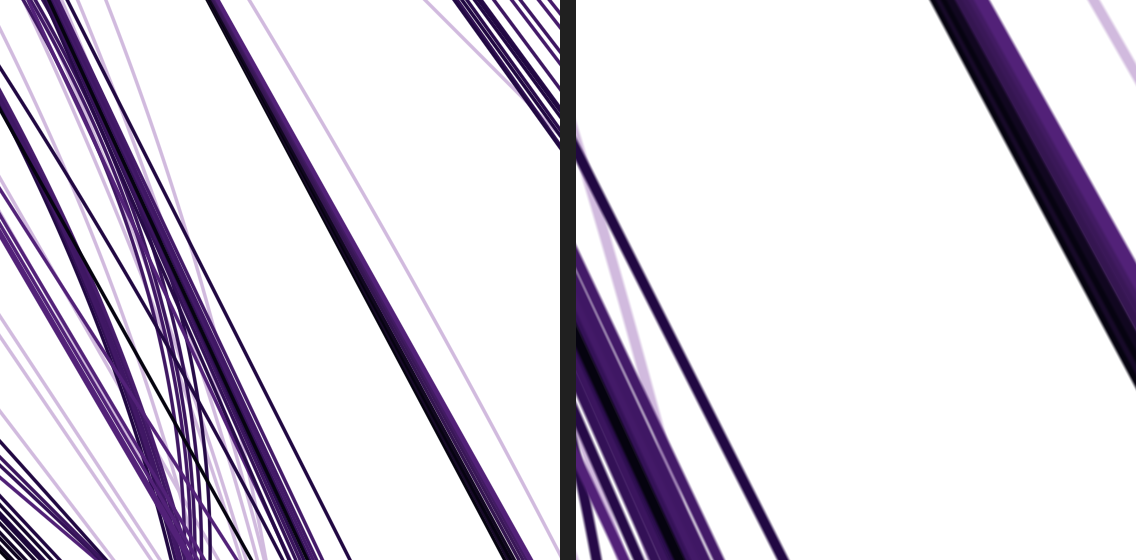
Left, the full canvas; right, a detail of the centre.
Write a WebGL 1 fragment shader that draws this background.

```glsl
precision highp float;
// Bundles of fine ink strands sweeping diagonally over white paper.
// Each bundle is a loop of gently bowed lines fanned between a top and a
// bottom edge position; hashes vary the spacing and ink of every strand.

uniform vec2 u_resolution;

#define PAPER vec3(1.0)
#define LAVENDER vec3(0.82, 0.73, 0.87)
#define PURPLE vec3(0.32, 0.13, 0.47)
#define INDIGO vec3(0.13, 0.03, 0.26)
#define BLACK vec3(0.02, 0.01, 0.06)
#define HALF_WIDTH 0.0031
#define SOFTNESS 0.0013
#define SPACING_JITTER 0.7
#define INK_JITTER 0.5
#define MAX_STRANDS 10

float hash(float n) {
  return fract(sin(n * 12.9898) * 43758.547);
}

// Coverage of a bowed line from x = ends.x at the top to x = ends.y below.
float strand(vec2 p, vec2 ends, float bow) {
  float x = mix(ends.x, ends.y, p.y) + 4.0 * bow * p.y * (1.0 - p.y);
  float slope = ends.y - ends.x + 4.0 * bow * (1.0 - 2.0 * p.y);
  float dist = abs(p.x - x) / sqrt(1.0 + slope * slope);
  float soft = max(SOFTNESS, 0.6 / u_resolution.y);
  return 1.0 - smoothstep(HALF_WIDTH - soft, HALF_WIDTH + soft, dist);
}

// A fan of strands: centre and spread hold the (top, bottom) positions.
void bundle(inout vec3 color, vec2 p, vec2 centre, vec2 spread, float bow,
            float count, vec3 leftInk, vec3 rightInk) {
  for (int i = 0; i < MAX_STRANDS; i++) {
    float k = float(i);
    if (k >= count) break;
    float seed = k * 7.31 + centre.x * 53.0 + centre.y * 17.0;
    float jitter = SPACING_JITTER * (hash(seed) - 0.5);
    float across = (k + 0.5 + jitter) / count - 0.5;
    float shade = across + 0.5 + INK_JITTER * (hash(seed + 3.7) - 0.5);
    vec3 ink = mix(leftInk, rightInk, clamp(shade, 0.0, 1.0));
    color = mix(color, ink, strand(p, centre + spread * across, bow));
  }
}

// A lone strand.
void line(inout vec3 color, vec2 p, vec2 ends, float bow, vec3 ink) {
  color = mix(color, ink, strand(p, ends, bow));
}

void main() {
  vec2 p = gl_FragCoord.xy / u_resolution;
  p.y = 1.0 - p.y; // measured down from the top edge
  vec3 color = PAPER;

  // Pale strands underneath
  line(color, p, vec2(0.189, 0.475), 0.026, LAVENDER);
  line(color, p, vec2(-0.026, 0.352), 0.033, LAVENDER);
  line(color, p, vec2(-0.182, 0.390), 0.0, LAVENDER);
  line(color, p, vec2(0.445, 1.005), 0.011, LAVENDER);
  line(color, p, vec2(0.759, 1.758), 0.0, LAVENDER);
  bundle(color, p, vec2(-0.391, 0.277), vec2(0.384, 0.168), 0.0, 4.0, LAVENDER, LAVENDER);
  bundle(color, p, vec2(0.085, 0.449), vec2(0.14, 0.06), 0.02, 4.0, LAVENDER, LAVENDER);

  // Left sheaf: bowed fans
  bundle(color, p, vec2(0.065, 0.350), vec2(0.07, 0.06), 0.072, 5.0, PURPLE, INDIGO);
  bundle(color, p, vec2(-0.098, 0.322), vec2(0.014, 0.036), 0.042, 6.0, INDIGO, PURPLE);
  bundle(color, p, vec2(-0.238, 0.350), vec2(0.024, 0.036), 0.0, 4.0, PURPLE, PURPLE);

  // Left sheaf: straighter strands
  line(color, p, vec2(-0.216, 0.423), 0.0, PURPLE);
  line(color, p, vec2(0.050, 0.518), 0.0, PURPLE);
  bundle(color, p, vec2(0.092, 0.547), vec2(0.026, 0.065), 0.0, 8.0, INDIGO, PURPLE);
  line(color, p, vec2(0.087, 0.549), 0.0, BLACK);
  line(color, p, vec2(0.120, 0.625), 0.0, INDIGO);
  line(color, p, vec2(-0.078, 0.505), 0.018, INDIGO);
  line(color, p, vec2(-0.109, 0.449), 0.0, BLACK);

  // Dense central band
  bundle(color, p, vec2(0.380, 0.926), vec2(0.022, 0.055), 0.0, 9.0, BLACK, PURPLE);

  // Lower left corner
  bundle(color, p, vec2(-0.846, 0.182), vec2(0.36, 0.02), 0.0, 4.0, PURPLE, INDIGO);
  bundle(color, p, vec2(-0.885, 0.059), vec2(0.12, 0.10), 0.0, 9.0, BLACK, INDIGO);

  // Upper right corner
  bundle(color, p, vec2(0.898, 1.650), vec2(0.19, 0.29), 0.0, 8.0, INDIGO, PURPLE);
  bundle(color, p, vec2(0.836, 1.565), vec2(0.055, 0.08), 0.0, 4.0, INDIGO, INDIGO);

  gl_FragColor = vec4(color, 1.0);
}
```
